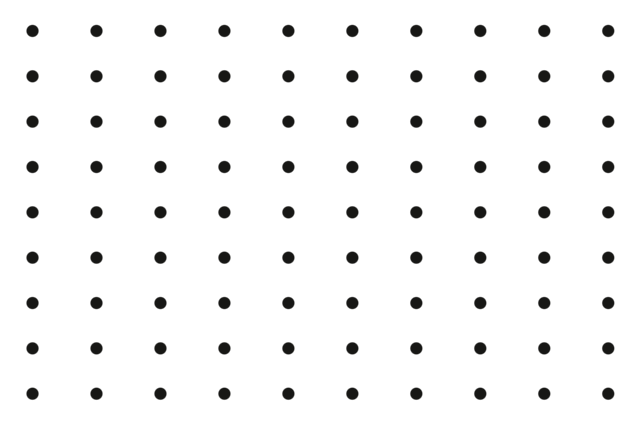
Write a Shadertoy shader that draws this pattern.

```glsl
// Regular grid of small charcoal dots, ten across and nine down, on white.

// Signed distance to the nearest dot, in canvas heights
float dotGrid(vec2 p) {
    vec2 firstDot = vec2(0.0760, 0.0801);
    vec2 spacing = vec2(0.14946, 0.10595);
    // Clamping the cell index keeps the grid at 10 x 9 dots
    vec2 cell = clamp(floor((p - firstDot) / spacing + 0.5), vec2(0.0), vec2(9.0, 8.0));
    return length(p - firstDot - cell * spacing) - 0.0141;
}

void mainImage(out vec4 fragColor, in vec2 fragCoord) {
    vec2 p = fragCoord / iResolution.y;
    float edge = 0.9 / iResolution.y;

    // Ink coverage with a smoothed rim
    float ink = 1.0 - smoothstep(-edge, edge, dotGrid(p));

    vec3 paper = vec3(1.0);
    vec3 charcoal = vec3(0.09, 0.09, 0.082);
    fragColor = vec4(mix(paper, charcoal, ink), 1.0);
}
```
